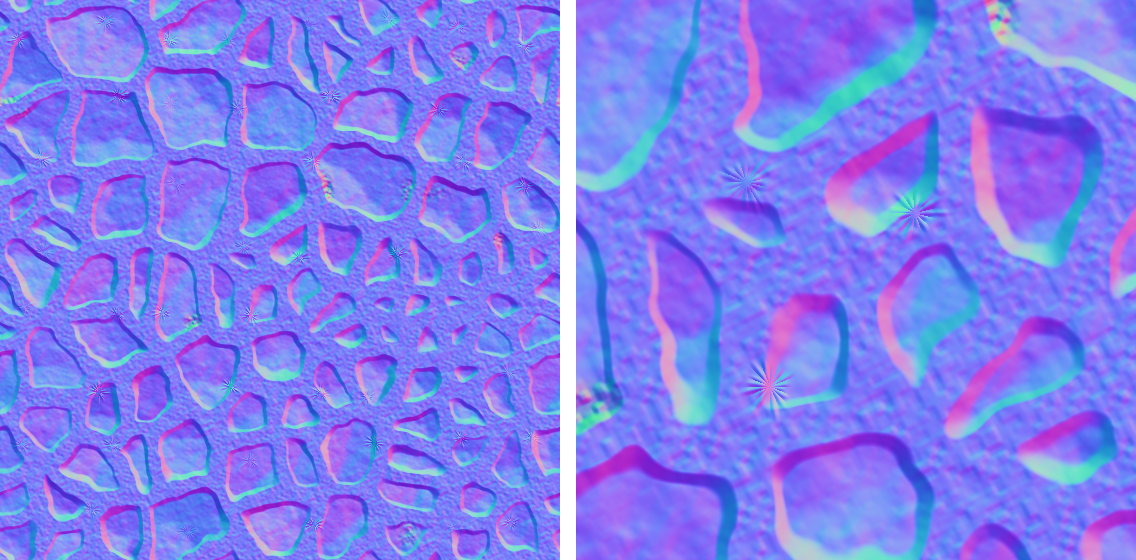
Left, the full canvas; right, a detail of the centre.
Give the GLSL for this texture map, as a WebGL 1 fragment shader.

```glsl
precision highp float;
// Tiling normal map of flagstones: sunken faceted stones, rough mortar and small starbursts.

uniform vec2 u_resolution;

const float GRID = 7.0;
const float TAU = 6.2831853;

vec3 hash3(vec2 c) {
  vec3 v = fract(c.xyx * vec3(0.1031, 0.1030, 0.0973));
  v += dot(v, v.yxz + 33.33);
  return fract((v.xxy + v.yzz) * v.zyx);
}

// Value noise that wraps after a whole number of lattice cells
float noise(vec2 p, float period) {
  vec2 i = floor(p), f = fract(p);
  f = f * f * f * (f * (f * 6.0 - 15.0) + 10.0);
  vec2 a = mod(i, period), b = mod(i + 1.0, period);
  return mix(mix(hash3(a).x, hash3(vec2(b.x, a.y)).x, f.x),
             mix(hash3(vec2(a.x, b.y)).x, hash3(b).x, f.x), f.y);
}

// Stones per grid cell: one large, two medium or four small
float stoneCount(vec2 cell) {
  float h = hash3(mod(cell, GRID) + 91.0).x;
  return h < 0.55 ? 1.0 : h < 0.7 ? 2.0 : 4.0;
}

vec2 stoneSite(vec2 cell, float k, float count) {
  vec2 h = 0.1 + 0.8 * hash3(mod(cell, GRID) + 17.0 * k + 3.0).xy;
  return cell + (count > 1.0 ? 0.5 * (vec2(mod(k, 2.0), floor(k / 2.0)) + h) : h);
}

// Rounded Voronoi: returns inward edge direction and edge distance
vec3 stoneEdge(vec2 p, out vec2 centre, out vec2 id) {
  vec2 base = floor(p);
  float nearest = 99.0;
  for (int y = -1; y <= 1; y++)
  for (int x = -1; x <= 1; x++) {
    vec2 cell = base + vec2(x, y);
    float count = stoneCount(cell);
    for (int k = 0; k < 4; k++) {
      if (float(k) >= count) break;
      vec2 r = stoneSite(cell, float(k), count) - p;
      if (dot(r, r) < nearest) {
        nearest = dot(r, r);
        centre = r;
        id = mod(cell, GRID) + 17.0 * float(k);
      }
    }
  }
  vec2 dir = vec2(0.0);
  float total = 1e-20;
  for (int y = -2; y <= 2; y++)
  for (int x = -2; x <= 2; x++) {
    vec2 cell = base + vec2(x, y);
    float count = stoneCount(cell);
    for (int k = 0; k < 4; k++) {
      if (float(k) >= count) break;
      vec2 r = stoneSite(cell, float(k), count) - p;
      vec2 across = r - centre;
      if (dot(across, across) < 1e-5) continue;
      across = normalize(across);
      float w = exp(-28.0 * max(dot(0.5 * (r + centre), across), 0.0));
      dir -= across * w;
      total += w;
    }
  }
  return vec3(dir / total, -log(total) / 28.0);
}

// Surface heights: x for stone, y for mortar
vec2 grain(vec2 uv) {
  float broad = noise(uv * 38.0, 38.0);
  float medium = noise(mat2(2.0, 1.0, -1.0, 2.0) * uv * 40.0, 40.0);
  float fine = noise(mat2(2.0, -1.0, 1.0, 2.0) * uv * 84.0, 84.0);
  return vec2(broad * 0.0042 + medium * 0.0018 + fine * 0.0005,
              broad * 0.0016 + medium * 0.0014 + fine * 0.0013);
}

// Thin ridges radiating from scattered points
vec2 starburst(vec2 uv) {
  vec2 p = uv * 8.0, cell = mod(floor(p), 8.0);
  vec3 h = hash3(cell + 140.0);
  vec2 q = fract(p) - 0.25 - 0.5 * h.xy;
  float r = length(q) + 1e-4;
  float rays = 13.0 + floor(h.x * 5.0);
  float turn = (atan(q.y, q.x) / TAU + 0.5) * rays;
  vec3 ray = hash3(vec2(mod(floor(turn), rays), 40.0) + cell * 19.0);
  float s = (fract(turn) - 0.5 + (ray.x - 0.5) * 0.4) * TAU * r / rays;
  s = (s + (ray.z - 0.5) * r * r) / 0.014;
  float reach = mix(0.08, 0.2, ray.y);
  float fade = smoothstep(0.005, 0.03, r) * (1.0 - smoothstep(reach * 0.5, reach, r));
  float strength = step(0.35, h.z) * mix(0.5, 1.9, hash3(cell + 60.0).y);
  return vec2(-q.y, q.x) / r * s * exp(-s * s) * fade * strength;
}

void main() {
  vec2 uv = gl_FragCoord.xy / u_resolution;
  vec2 wobble = vec2(noise(uv * 21.0, 21.0), noise(uv * 21.0 + 9.5, 21.0)) - 0.5;
  wobble += 0.3 * (vec2(noise(uv * 56.0, 56.0), noise(uv * 56.0 + 7.5, 56.0)) - 0.5);
  vec2 centre, id;
  vec3 edge = stoneEdge(uv * GRID + 0.13 * wobble, centre, id);

  // Mortar border and the steep rim inside it
  float border = mix(0.065, 0.115, noise(uv * 14.0 + 3.5, 14.0));
  float wear = noise(uv * 17.0 + 5.5, 17.0);
  float rimWidth = mix(0.025, 0.07, wear);
  float stone = smoothstep(border - 0.012, border + 0.012, edge.z);
  float inner = border + rimWidth;
  float rim = stone * (1.0 - smoothstep(inner - 0.014, inner + 0.014, edge.z));

  // Each stone is creased into two faces leaning toward its middle
  vec3 h = hash3(id + 201.0), g = hash3(id + 307.0);
  float angle = (h.x - 0.5) * 2.6;
  vec2 up = vec2(sin(angle), cos(angle));
  float side = dot(-centre, up) + (h.y - 0.5) * 0.22 + 0.12 * wobble.x;
  vec2 tilt = -up * mix(-0.24, 0.3, smoothstep(-0.05, 0.05, side)) * mix(0.55, 1.1, h.z);
  tilt += (g.xy - 0.5) * vec2(0.22, 0.16);

  // Fine relief, rougher in a few lichen spots
  vec2 e = vec2(0.001, 0.0), here = grain(uv);
  vec2 dx = (grain(uv + e.xy) - here) / e.x;
  vec2 dy = (grain(uv + e.yx) - here) / e.x;
  float lichen = smoothstep(0.86, 0.97, noise(uv * 13.0 + 2.5, 13.0)) * stone;
  vec2 relief = mix(vec2(dx.y, dy.y), vec2(dx.x, dy.x), stone);
  relief += lichen * 3.0 * vec2(dx.y, dy.y);

  vec2 slope = tilt * stone * (1.0 - rim) + edge.xy * rim * mix(0.75, 1.45, wear);
  slope += relief + starburst(uv) + vec2(-0.02, -0.03) * (1.0 - stone);
  vec3 normal = normalize(vec3(slope, 1.0));
  vec3 color = normal * 0.5 + 0.5;
  color.b *= 0.98 - 0.12 * lichen;
  gl_FragColor = vec4(color, 1.0);
}
```
